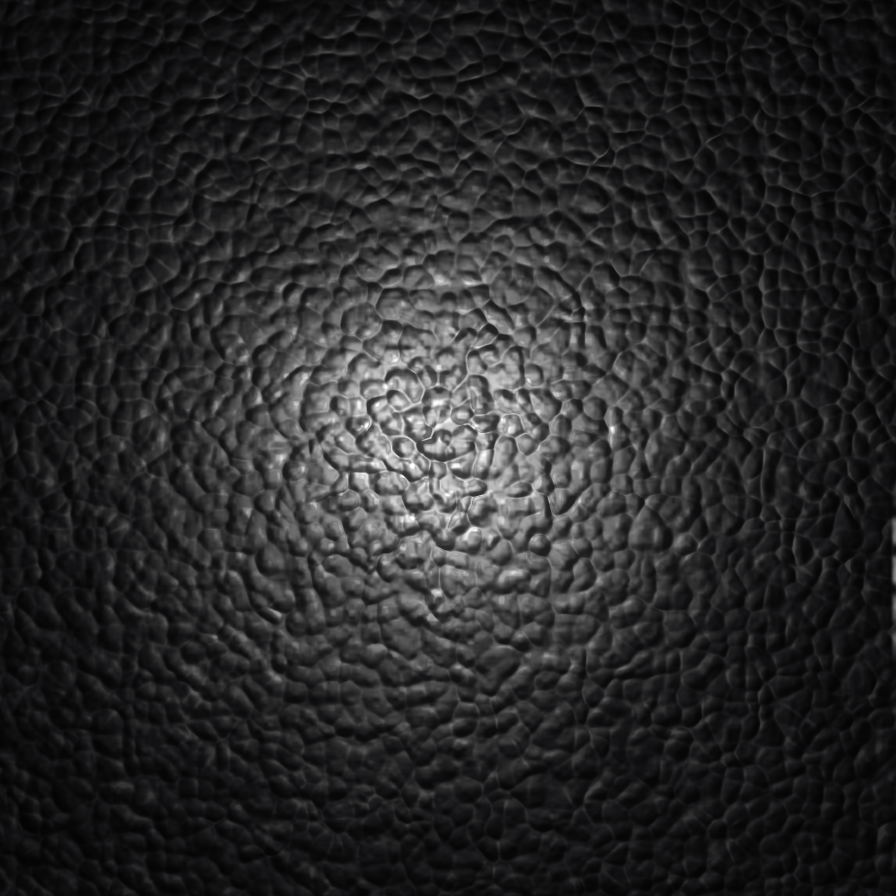
A WebGL 2 fragment shader for this texture:

```glsl
#version 300 es
precision highp float;

#define LIGHT_POS vec2(0.492, 0.512)
#define PEBBLE_SCALE 47.0
#define GRAIN_SCALE 84.0
#define GRAIN_HEIGHT 0.26
#define RELIEF 0.031
#define STEP_SIZE 0.0018
#define FACING_GAIN 0.66
#define FLAT_GAIN 0.55
#define CREASE_GAIN 0.50
#define AMBIENT 0.047

uniform vec2 u_resolution;
out vec4 fragColor;

vec2 hash2(vec2 p) {
    vec2 k = vec2(dot(p, vec2(127.1, 311.7)), dot(p, vec2(269.5, 183.3)));
    return fract(sin(k) * 43758.5453);
}

float valueNoise(vec2 p) {
    vec2 cell = floor(p), f = fract(p);
    vec2 w = f * f * f * (f * (f * 6.0 - 15.0) + 10.0);
    float bottom = mix(hash2(cell).x, hash2(cell + vec2(1, 0)).x, w.x);
    float top = mix(hash2(cell + vec2(0, 1)).x, hash2(cell + vec2(1, 1)).x, w.x);
    return mix(bottom, top, w.y);
}

// x: soft pillow height, y: gap between the two nearest sites (zero on a crease)
vec2 pebbles(vec2 p) {
    vec2 cell = floor(p), f = fract(p);
    float nearest = 8.0, second = 8.0, blend = 0.0;
    for (int y = -1; y <= 1; y++) {
        for (int x = -1; x <= 1; x++) {
            vec2 offset = vec2(x, y);
            vec2 toSite = offset + 0.05 + 0.9 * hash2(cell + offset) - f;
            float d = length(toSite);
            second = min(second, max(nearest, d));
            nearest = min(nearest, d);
            blend += exp(-13.0 * d * d);
        }
    }
    return vec2(log(blend + 0.004) / 13.0, second - nearest);
}

vec2 warp(vec2 uv) {
    vec2 p = uv * 30.0;
    return uv + 0.014 * (vec2(valueNoise(p), valueNoise(p + 37.0)) - 0.5);
}

// Soft pebbles with finer wrinkles on top
float leatherHeight(vec2 uv) {
    float grain = valueNoise(uv * GRAIN_SCALE + 11.0);
    grain += 0.4 * valueNoise(uv.yx * GRAIN_SCALE * 1.7 + 5.0);
    return pebbles(warp(uv) * PEBBLE_SCALE).x + GRAIN_HEIGHT * grain;
}

// Broad falloff of the lamp with a brighter core
float lampGlow(float r) {
    float core = 0.37 * exp(-r * r / 0.025);
    float halo = 0.245 * exp(-r * r / 0.100);
    return AMBIENT + core + halo;
}

void main() {
    vec2 uv = gl_FragCoord.xy / u_resolution;
    vec2 fromLamp = uv - LIGHT_POS;
    float r = length(fromLamp);

    // Surface slope
    float h = leatherHeight(uv);
    vec2 slope = vec2(leatherHeight(uv + vec2(STEP_SIZE, 0.0)) - h,
                      leatherHeight(uv + vec2(0.0, STEP_SIZE)) - h);
    slope *= RELIEF / STEP_SIZE;

    // Slopes turned to the lamp shine; flat tops shine only near it
    float facing = dot(slope, fromLamp / (r + 0.05));
    float flatness = 0.5 - min(dot(slope, slope), 1.8);
    float sheen = FACING_GAIN * facing + FLAT_GAIN * flatness * exp(-r * 5.0);

    // Pale broken crease lines, clearest far from the lamp
    float gap = pebbles(warp(uv) * PEBBLE_SCALE).y;
    float crease = exp(-gap * gap / 0.045) * (0.4 + 1.1 * valueNoise(uv * 38.0 + 7.0));
    sheen += CREASE_GAIN * (crease - 0.35) * smoothstep(0.12, 0.45, r);

    // Uneven patches and small glints, stronger on the left
    float patches = 0.88 + 0.24 * valueNoise(uv * 14.0 + 3.0);
    float glint = smoothstep(0.66, 0.95, valueNoise(uv * 100.0 + 19.0));
    glint *= smoothstep(0.0, 0.9, facing + 0.5 * exp(-r * 8.0));
    glint *= exp(-r * r / 0.065) * (0.32 - 0.3 * fromLamp.x);

    float light = lampGlow(r) * patches * exp(clamp(sheen, -1.1, 1.1)) + glint;

    // Faint worn specks along the right border
    float border = smoothstep(0.993, 0.999, uv.x) * smoothstep(0.11, 0.04, abs(uv.y - 0.36));
    light += 0.6 * border * valueNoise(uv * 70.0);

    vec3 tint = mix(vec3(0.97, 0.98, 1.06), vec3(1.0), smoothstep(0.05, 0.2, light));
    fragColor = vec4(clamp(light * tint, 0.0, 1.0), 1.0);
}
```
